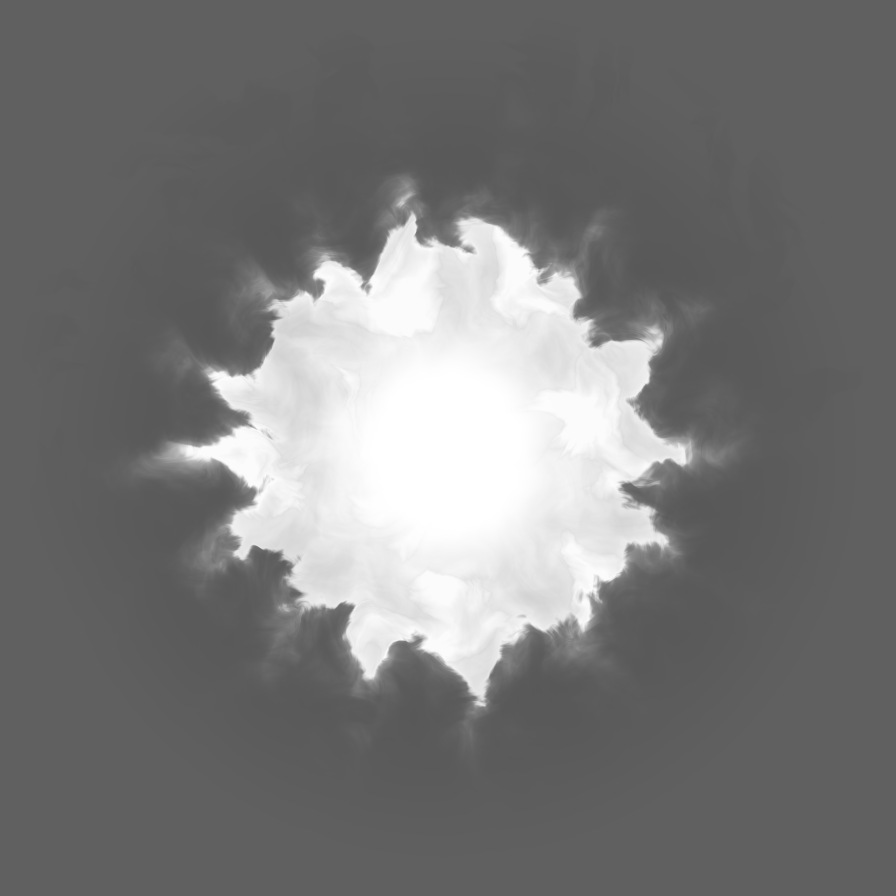
A Shadertoy shader for this background:

```glsl
// Bends space with layered sines so that edges curl like vapour
vec2 curl(vec2 p) {
    float amp = 0.011, freq = 38.0;
    for (int i = 0; i < 6; i++) {
        vec2 turned = mat2(0.8, 0.6, -0.6, 0.8) * p.yx;
        p += amp * sin(freq * turned + float(i) * vec2(1.7, 4.1));
        amp *= 0.57;
        freq *= 1.8;
    }
    return p;
}

// Folded sine layers, roughly -0.8 to 0.8
float smoke(vec2 p) {
    float sum = 0.0, amp = 0.5;
    for (int i = 0; i < 6; i++) {
        p = mat2(0.8, 0.6, -0.6, 0.8) * p * 1.7 + vec2(2.3, 0.9);
        p += 0.55 * sin(1.2 * p.yx + float(i) * vec2(2.1, 3.7));
        sum += amp * sin(p.x) * cos(p.y);
        amp *= 0.58;
    }
    return sum;
}

// Signed depth of the flaming edge; also returns the tongue strength
float flameEdge(vec2 p, float grain, out float tongue) {
    float angle = atan(p.y, p.x);
    float wave = 0.5 + 0.5 * cos(15.0 * (angle + 0.059 - 0.1745 * cos(angle - 1.05)));
    tongue = mix(wave, wave * wave, 0.4);
    float reach = 0.042 + 0.011 * cos(4.0 * angle) + 0.011 * cos(angle - 3.4);
    float teeth = 0.006 * sin(37.0 * angle + 2.0 * cos(3.0 * angle));
    return length(p) - 0.213 - tongue * reach - teeth - 0.022 * grain;
}

void mainImage(out vec4 fragColor, in vec2 fragCoord) {
    vec2 p = (fragCoord - 0.5 * iResolution.xy) / min(iResolution.x, iResolution.y);
    float radius = length(p);
    vec2 curled = curl(p);
    float cloud = smoke(mix(p, curled, 0.6) * 13.0);
    float grain = smoke(p * 30.0 + 5.0);
    float tongue;
    float depth = flameEdge(curled, grain, tongue);
    float outward = max(depth, 0.0);

    // Grey backdrop with a darker ring and faint wisps along its upper rim
    float tone = 0.378 - 0.034 * smoothstep(0.50, 0.28, radius);
    float rim = exp(-pow((radius - 0.44) / 0.05, 2.0));
    tone -= 0.010 * rim * smoothstep(-0.2, 0.2, p.y) * smoothstep(0.1, 0.3, cloud);

    // Soft halo and thin bright filaments outside the edge
    float halo = exp(-outward * 36.0) * (0.17 + 0.20 * tongue);
    tone += halo * clamp(0.85 + 0.8 * cloud + 0.5 * grain, 0.2, 1.4);
    tone += 0.16 * tongue * exp(-outward * 55.0 - abs(grain) * 10.0);

    // Pale cloud body, brighter towards the middle, with soft veins and a lit border
    float body = 0.895 + 0.13 * cloud + 0.05 * grain;
    body += 0.05 * smoothstep(0.22, 0.13, radius);
    body -= 0.05 * exp(-abs(cloud - 0.1) * 9.0);
    body += 0.08 * exp(-abs(depth) * 80.0);
    tone = mix(tone, min(body, 0.985), smoothstep(0.010, -0.006, depth));

    // White core
    float core = length(p + vec2(0.003, 0.005)) + 0.02 * cloud;
    tone = mix(tone, 1.0, smoothstep(0.150, 0.075, core));

    fragColor = vec4(vec3(clamp(tone, 0.0, 1.0)), 1.0);
}
```
